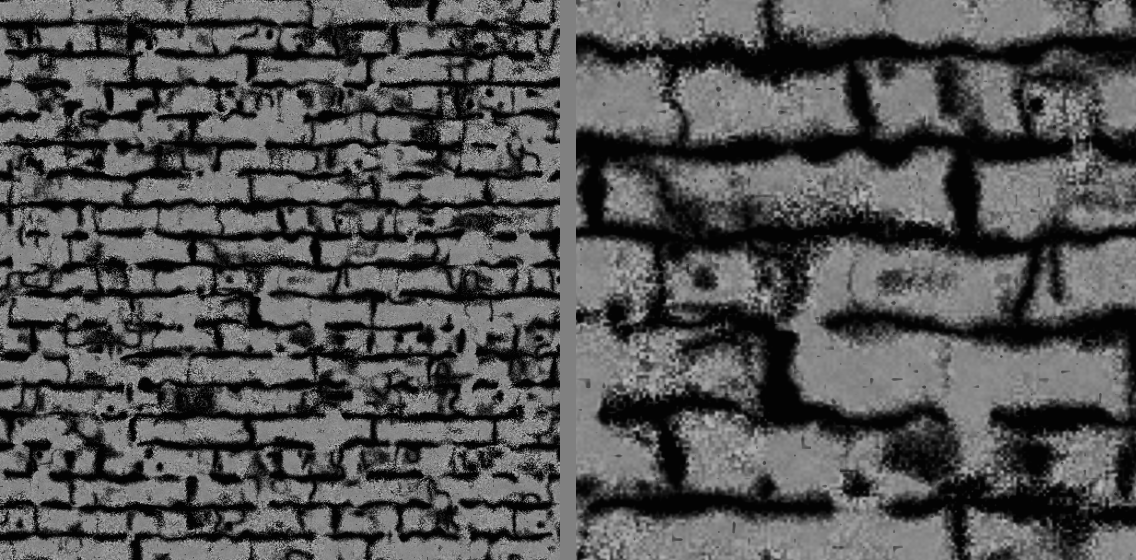
Left: the whole. Right: its middle third, enlarged.
Write a WebGL 2 fragment shader that draws this texture map.

```glsl
#version 300 es
precision highp float;

uniform vec2 u_resolution;
out vec4 fragColor;

const float ROWS = 18.62;          // courses down the canvas
const float ROW_SHIFT = 0.181;     // part of a course cut off at the top
const float STRETCHERS = 4.655;    // long bricks across
const float STRETCHER_SHIFT = 0.091;
const float HEADERS = 9.31;        // short bricks across
const float HEADER_SHIFT = 0.606;

const vec3 MORTAR = vec3(0.012);
const vec3 BRICK = vec3(0.53);

float hash(vec2 p) {
  vec3 q = fract(p.xyx * vec3(0.1031, 0.1030, 0.0973));
  q += dot(q, q.yzx + 33.33);
  return fract((q.x + q.y) * q.z);
}

float noise(vec2 p) {
  vec2 cell = floor(p);
  vec2 f = fract(p);
  f = f * f * (3.0 - 2.0 * f);
  float low = mix(hash(cell), hash(cell + vec2(1.0, 0.0)), f.x);
  float high = mix(hash(cell + vec2(0.0, 1.0)), hash(cell + vec2(1.0)), f.x);
  return mix(low, high, f.y);
}

float fbm(vec2 p, int octaves) {
  float sum = 0.0;
  float total = 0.0;
  float gain = 0.5;
  for (int i = 0; i < octaves; i++) {
    sum += gain * noise(p);
    total += gain;
    p = p * 2.03 + vec2(17.3, 9.1);
    gain *= 0.5;
  }
  return sum / total;
}

float smoothMin(float a, float b, float k) {
  float h = max(k - abs(a - b), 0.0) / k;
  return min(a, b) - 0.25 * h * h * k;
}

// Distance to the nearest whole number
float lineDistance(float x) {
  return abs(fract(x + 0.5) - 0.5);
}

vec2 warp(vec2 p) {
  vec2 broad = vec2(noise(p * 15.0), noise(p * 14.0 + 40.0)) - 0.5;
  vec2 fine = vec2(noise(p * 54.0 + 80.0), noise(p * 50.0 + 120.0)) - 0.5;
  return p + broad * vec2(0.018, 0.009) + fine * vec2(0.013, 0.010);
}

// Signed distance to the mortar: negative inside joints and hollows
float mortarDistance(vec2 p, float wear) {
  vec2 q = warp(p);
  float course = (1.0 - q.y) * ROWS + ROW_SHIFT;
  float row = floor(course);
  float header = mod(row, 2.0);
  float shift = STRETCHER_SHIFT + 0.5 * step(mod(row, 4.0), 0.5);
  float across = mix(q.x * STRETCHERS - shift, q.x * HEADERS - HEADER_SHIFT, header);
  float count = mix(STRETCHERS, HEADERS, header);

  // Bed joints break up in short gaps
  float bedLoss = smoothstep(0.62, 0.86, noise(p * vec2(30.0, 26.0) + 7.0) + 0.3 * (wear - 0.5));
  float bedWidth = 0.0070 + 0.007 * (noise(p * 50.0 + 60.0) - 0.5) - 0.013 * bedLoss;
  float bedLine = lineDistance(course) / ROWS;
  float bed = bedLine - bedWidth;

  // Upright joints vary from brick to brick and close under a broken bed
  float jointId = floor(across + 0.5);
  float jointLoss = hash(vec2(jointId + 31.0, row + 5.0)) * mix(0.4, 1.0, header);
  float jointWidth = 0.0066 + 0.009 * (noise(p * 46.0 + 22.0) - 0.5) - 0.009 * jointLoss * (0.5 + wear);
  float closing = 0.016 * bedLoss * (1.0 - smoothstep(0.0, 0.009, bedLine));
  float joint = lineDistance(across) / count - jointWidth + closing;

  // Small hollows and crooked cracks, mostly in the short-brick courses
  float shortBrick = mix(0.5, header, smoothstep(0.0, 0.007, bedLine));
  float bias = mix(0.98, 0.78, shortBrick) - 0.16 * (wear - 0.5);
  float hollow = (bias - noise(p * vec2(56.0, 48.0) + 150.0)) * 0.030;
  float crackMask = 0.66 - 0.16 * shortBrick - noise(p * vec2(24.0, 28.0) + 260.0) - 0.3 * (wear - 0.5);
  float crack = abs(noise(p * 38.0 + 410.0) - 0.5) * 0.028 - 0.0035;
  crack += 0.035 * max(crackMask + 0.16, 0.0);
  return smoothMin(smoothMin(bed, joint, 0.006), min(hollow, crack), 0.003);
}

vec3 wallColor(vec2 p) {
  float wear = fbm(p * vec2(8.0, 10.0) + 3.0, 2);
  wear += 0.08 * smoothstep(0.55, 0.2, p.y) + 0.12 * smoothstep(0.88, 0.97, p.y);
  float gap = mortarDistance(p, wear);

  // Crumbled grain gathers along edges and in worn patches
  float grain = 0.7 * noise(p * 512.0 + 0.5) + 0.3 * noise(p * 330.0 + 90.0) - 0.5;
  float patches = smoothstep(0.45, 0.7, fbm(p * 30.0 + 200.0, 2) + 0.2 * (wear - 0.5));
  float edge = 1.0 - smoothstep(0.002, 0.012, gap);
  float rough = clamp(0.55 * edge + 0.55 * patches, 0.0, 1.0);

  float solid = smoothstep(-0.0042, 0.0056, gap + grain * 0.008 * rough);
  float mottling = 0.08 * (fbm(p * vec2(70.0, 90.0) + 11.0, 3) - 0.5);
  float speckle = grain * (0.07 + 0.40 * rough);
  float pits = 0.25 * smoothstep(0.88, 0.98, noise(p * 220.0 + 310.0));
  vec3 face = BRICK + mottling + speckle - pits;
  return mix(MORTAR, face, solid);
}

void main() {
  vec2 uv = gl_FragCoord.xy / u_resolution;
  fragColor = vec4(clamp(wallColor(uv), 0.0, 1.0), 1.0);
}
```
